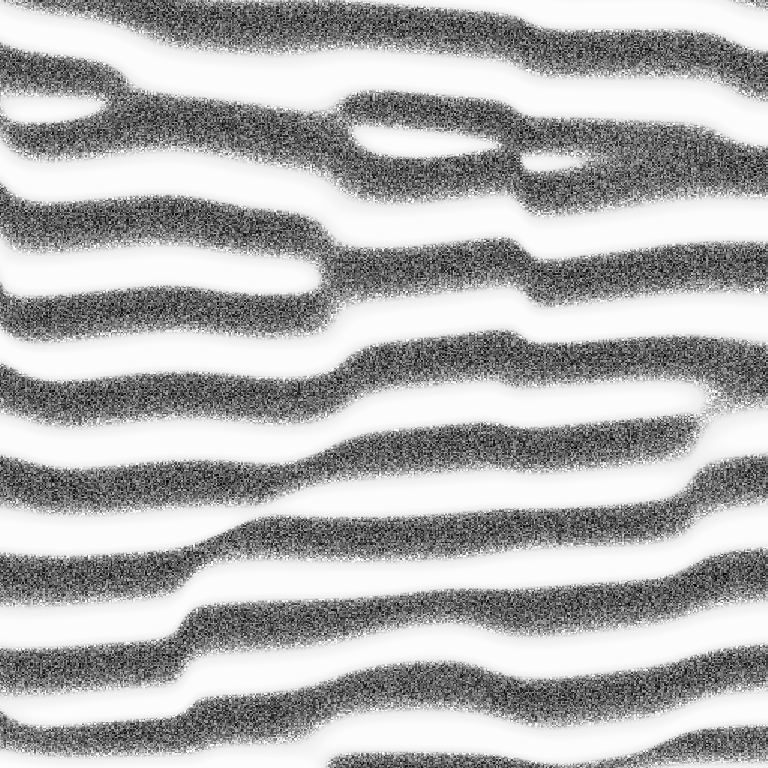
Give the GLSL for this pattern, as a three.js fragment shader.

```glsl
// Grainy horizontal ripples that bend, fork and fade where they meet.
// Jittered cells each emit a wave packet; the sum gives a local phase and
// strength, which set the tone. Fine grain is added only in the dark bands.

varying vec2 vUv;

const float TAU = 6.2831853;

// Ripples
const vec2  CELL_SIZE    = vec2(0.23, 0.28);  // reach of one wave packet
const float CELL_JITTER  = 0.6;
const float FREQUENCY    = 8.5;               // bands per canvas height
const float FREQ_SPREAD  = 0.8;
const float TILT_SPREAD  = 2.0;               // sideways frequency range
const float SKEW         = 0.4;               // sharp top, soft bottom
const float FADE         = 2.2;               // how fast strength saturates
const vec2  PATTERN_SEED = vec2(17.0, 43.0);

// Tone
const float WHITE_CORE  = 0.99;
const float WHITE_EDGE  = 0.94;
const float BAND_DEPTH  = 0.44;
const float CORE_DEPTH  = 0.15;

// Grain
const float GRAIN_COUNT    = 512.0;           // grains across the canvas
const float GRAIN_STRENGTH = 0.36;

float hash(vec2 p) {
  vec3 q = fract(p.xyx * vec3(0.1031, 0.1030, 0.0973));
  q += dot(q, q.yzx + 33.33);
  return fract((q.x + q.y) * q.z);
}

vec2 hash2(vec2 p) {
  return vec2(hash(p), hash(p + vec2(71.7, 19.3)));
}

// Sum of wave packets as a complex number, scaled by their overlap
vec2 ripplePhasor(vec2 uv) {
  vec2 p = uv / CELL_SIZE;
  vec2 home = floor(p);
  vec2 sum = vec2(0.0);
  float power = 0.0001;
  for (int j = -1; j <= 1; j++) {
    for (int i = -1; i <= 1; i++) {
      vec2 cell = home + vec2(float(i), float(j));
      vec2 id = cell + PATTERN_SEED;
      vec2 offset = p - cell - 0.5 - (hash2(id) - 0.5) * CELL_JITTER;
      float weight = max(0.0, 1.0 - dot(offset, offset));
      weight *= weight * weight;

      vec2 spread = hash2(id + 131.0) - 0.5;
      vec2 wave = vec2(spread.x * TILT_SPREAD,
                       FREQUENCY + spread.y * FREQ_SPREAD);
      float angle = TAU * (dot(wave, offset * CELL_SIZE) + hash(id + 257.0));
      sum += weight * vec2(cos(angle), sin(angle));
      power += weight * weight;
    }
  }
  return sum / sqrt(power);
}

// Signed ripple height, flat where packets cancel
float rippleHeight(vec2 uv) {
  vec2 phasor = ripplePhasor(uv);
  float size = length(phasor);
  vec2 dir = phasor / max(size, 0.0001);
  float strength = 1.0 - exp(-FADE * size);
  return strength * dir.x * (1.0 - SKEW * dir.y);
}

// Triangular noise from -1 to 1
float grain(vec2 uv) {
  vec2 id = floor(uv * GRAIN_COUNT);
  return hash(id + 11.0) + hash(id + 613.0) - 1.0;
}

void main() {
  float height = rippleHeight(vUv);

  // White crests, grey flanks and darker band cores
  float band = 1.0 - smoothstep(-0.35, 0.3, height);
  float core = 1.0 - smoothstep(-1.0, -0.1, height);
  float tone = mix(WHITE_EDGE, WHITE_CORE, smoothstep(0.2, 0.8, height));
  tone -= BAND_DEPTH * band + CORE_DEPTH * core;

  // Grain grows quickly from the edge of each band
  tone += GRAIN_STRENGTH * grain(vUv) * smoothstep(0.0, 0.45, band);

  gl_FragColor = vec4(vec3(clamp(tone, 0.0, 1.0)), 1.0);
}
```
